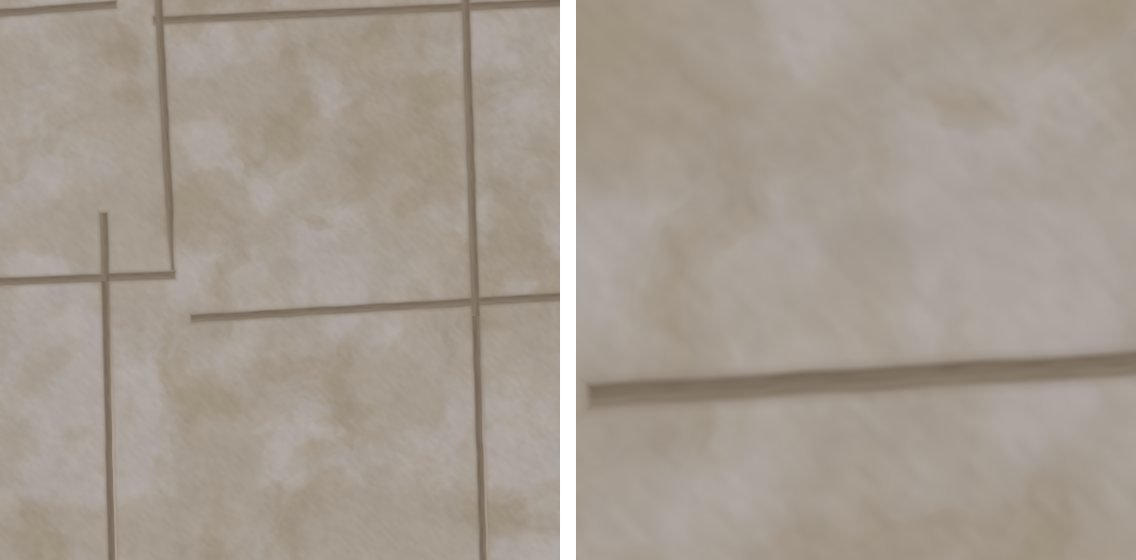
Left, the full canvas; right, a detail of the centre.
Reproduce this texture procedurally as a WebGL 2 fragment shader.

```glsl
#version 300 es
precision highp float;

uniform vec2 u_resolution;
out vec4 fragColor;

#define JOINT_HALF 0.0068
#define EDGE_SOFT 0.0028
#define HALO_WIDTH 0.008
#define CLOUD_SCALE 7.0
#define GRAIN_SCALE 110.0
#define GRAIN_AMOUNT 0.022
#define TILE_BASE vec3(0.645, 0.605, 0.557)
#define TILE_GREY vec3(0.675, 0.645, 0.622)
#define TILE_TAN vec3(0.605, 0.555, 0.480)
#define JOINT_DARK vec3(0.465, 0.412, 0.355)
#define JOINT_MID vec3(0.515, 0.465, 0.405)
#define JOINT_LIT vec3(0.700, 0.645, 0.580)

float hash(vec2 p) {
    return fract(sin(dot(p, vec2(127.1, 311.7))) * 43758.5453);
}

float valueNoise(vec2 p) {
    vec2 cell = floor(p), f = fract(p);
    f = f * f * (3.0 - 2.0 * f);
    float low = mix(hash(cell), hash(cell + vec2(1, 0)), f.x);
    float high = mix(hash(cell + vec2(0, 1)), hash(cell + vec2(1, 1)), f.x);
    return mix(low, high, f.y);
}

float fbm(vec2 p) {
    float sum = 0.0, weight = 0.5;
    for (int i = 0; i < 5; i++) {
        sum += weight * valueNoise(p);
        p = mat2(1.6, 1.2, -1.2, 1.6) * p + 7.3;
        weight *= 0.55;
    }
    return sum / 1.055;
}

// Mottled ceramic: grey and tan clouds with fine slanted grain
vec3 tileColor(vec2 p) {
    vec2 q = p * CLOUD_SCALE;
    vec2 warp = vec2(fbm(q * 0.8 + 3.0), fbm(q * 0.8 + 19.0));
    float greyCloud = fbm(q * 1.3 + warp + 31.0);
    float tanCloud = fbm(q + warp * 1.4 + 57.0);
    vec3 color = mix(TILE_BASE, TILE_GREY, smoothstep(0.42, 0.70, greyCloud));
    color = mix(color, TILE_TAN, 0.75 * smoothstep(0.50, 0.76, tanCloud));
    vec2 slant = vec2(p.x + p.y, (p.y - p.x) * 0.45);
    color += GRAIN_AMOUNT * (valueNoise(slant * GRAIN_SCALE) - 0.5);
    return color + 0.05 * (fbm(q * 3.0 + 11.0) - 0.5);
}

// Straight grout joint from a to b; lit brightens the side left of its direction
vec3 addJoint(vec3 color, vec2 p, vec2 a, vec2 b, float taper, float lit) {
    float len = length(b - a);
    vec2 dir = (b - a) / len;
    float along = dot(p - a, dir);
    float across = dot(p - a, vec2(-dir.y, dir.x));
    across += 0.0012 * (valueNoise(vec2(along * 30.0, len * 50.0)) - 0.5);
    float halfWidth = JOINT_HALF * (1.0 - taper * smoothstep(0.75, 1.0, along / len));
    float gap = max(abs(across) - halfWidth, max(-along, along - len));

    // Shaded rim, then the recess with its darker side
    color = mix(color, JOINT_MID, 0.3 * (1.0 - smoothstep(0.0, HALO_WIDTH, gap)));
    float side = smoothstep(-0.5, 0.9, across / halfWidth);
    vec3 grout = mix(JOINT_MID, JOINT_DARK, mix(side, 1.0 - side, step(0.01, lit)));
    grout += 0.035 * (valueNoise(vec2(along * 60.0, across * 300.0)) - 0.5);
    color = mix(color, grout, 1.0 - smoothstep(-EDGE_SOFT, EDGE_SOFT, gap));

    // Thin bright lip
    float lip = 1.0 - smoothstep(0.0005, 0.0035, abs(across - halfWidth));
    float inside = step(0.0, along) * step(along, len);
    return mix(color, JOINT_LIT, lit * lip * inside);
}

void main() {
    vec2 p = gl_FragCoord.xy / u_resolution;
    vec3 color = tileColor(p);

    // Two courses of tiles, upper then lower, broken and offset between columns
    for (int i = 0; i < 2; i++) {
        float course = float(i);
        vec2 leftStart = vec2(-0.02, mix(0.975, 0.496, course));
        vec2 leftEnd = mix(vec2(0.208, 0.992), vec2(0.313, 0.509), course);
        vec2 rightStart = mix(vec2(0.274, 0.963), vec2(0.341, 0.431), course);
        vec2 rightEnd = vec2(1.02, mix(0.996, 0.471, course));
        vec2 uprightTop = mix(vec2(0.282, 1.02), vec2(0.185, 0.620), course);
        vec2 uprightEnd = mix(vec2(0.308, 0.518), vec2(0.201, -0.02), course);
        color = addJoint(color, p, leftStart, leftEnd, 0.0, 0.0);
        color = addJoint(color, p, rightStart, rightEnd, 0.0, 0.0);
        float lit = 0.75 * course * smoothstep(0.52, 0.2, p.y);
        color = addJoint(color, p, uprightTop, uprightEnd, 0.65 * (1.0 - course), lit);
    }

    // Unbroken upright joint on the right
    float lit = 0.6 * smoothstep(0.46, 0.15, p.y);
    color = addJoint(color, p, vec2(0.830, 1.02), vec2(0.865, -0.02), 0.0, lit);

    fragColor = vec4(clamp(color, 0.0, 1.0), 1.0);
}
```
